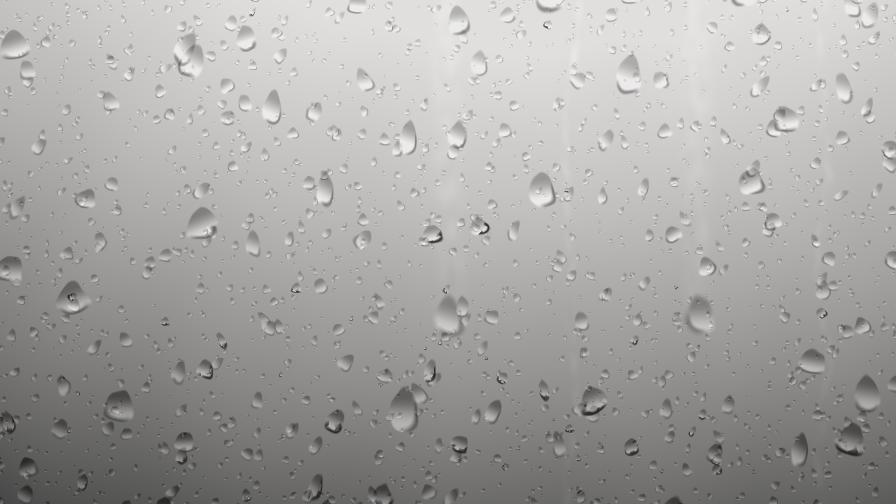
Give the GLSL for this texture, as a WebGL 1 fragment shader.

```glsl
precision highp float;
// Raindrops and faint water trails on a grey, misted window pane.
uniform vec2 u_resolution;

// Lengths are in canvas heights.
const vec3 GLASS_TINT = vec3(1.0, 0.992, 0.985);
const vec3 INK = vec3(0.07, 0.065, 0.06);
const float TOP_LIGHT = 0.878;
const float FALLOFF_LINEAR = 0.29;
const float FALLOFF_SQUARE = 0.20;
const float SIDE_SHADE = 0.40;
const float BRIGHT_CENTER = 0.6;
const float MIST = 0.018;
const float LARGE_RADIUS = 0.0255;
const float MEDIUM_RADIUS = 0.0125;
const float SMALL_RADIUS = 0.0068;
const float TINY_RADIUS = 0.0036;
const float TRAIL_LIGHT = 0.026;

vec4 hash4(vec2 p) {
  vec4 q = fract(p.xyxy * vec4(0.1031, 0.1030, 0.0973, 0.1099));
  q += dot(q, q.wzxy + 33.33);
  return fract((q.xxyz + q.yzzw) * q.zywx);
}

float cornerSlope(vec2 cell, vec2 offset) {
  float angle = 6.2832 * hash4(cell).x;
  return dot(vec2(cos(angle), sin(angle)), offset);
}

float gradientNoise(vec2 p) {
  vec2 i = floor(p), f = p - i;
  vec2 u = f * f * f * (f * (f * 6.0 - 15.0) + 10.0);
  vec2 e = vec2(1.0, 0.0);
  float low = mix(cornerSlope(i, f), cornerSlope(i + e, f - e), u.x);
  float high = mix(cornerSlope(i + e.yx, f - e.yx), cornerSlope(i + 1.0, f - 1.0), u.x);
  return mix(low, high, u.y);
}

vec3 misted(vec2 p, float aspect) {
  float depth = 1.0 - p.y;
  float side = p.x / aspect - BRIGHT_CENTER;
  float light = TOP_LIGHT - FALLOFF_LINEAR * depth - FALLOFF_SQUARE * depth * depth;
  light += SIDE_SHADE * (0.085 - side * side);
  light += MIST * gradientNoise(p * vec2(5.0, 3.0));
  return GLASS_TINT * min(light, 0.88);
}

// One egg-shaped drop: dim above, bright below, with a dark lower crescent.
void drawDrop(inout vec3 color, vec2 offset, float radius, vec4 rnd,
              float tilt, float stretch, float contrast, float inkiness, float blur) {
  vec2 q = offset / radius;
  if (dot(q, q) > 12.0) return;
  float c = cos(tilt), s = sin(tilt);
  q = vec2(c * q.x - s * q.y, s * q.x + c * q.y);
  q.y /= stretch;
  q.x *= 1.0 + 0.28 * clamp(q.y, -1.0, 1.2);
  vec2 seed = rnd.xy * 60.0;
  float size = length(q) + 0.32 * gradientNoise(q * 0.85 + seed);
  float soft = blur + 0.7 / (u_resolution.y * radius);
  float mask = 1.0 - smoothstep(1.0 - soft, 1.0 + soft, size);

  float below = smoothstep(0.7, -0.8, q.y + 0.5 * q.x * (rnd.z - 0.5));
  vec3 body = color + contrast * mix(-0.17, 0.17, below);
  vec2 rimSide = normalize(vec2(1.5 * rnd.w - 0.6, -0.75));
  float facing = dot(q, rimSide) / max(length(q), 0.01);
  float rim = smoothstep(0.66, 1.0, size) * smoothstep(0.3, 0.95, facing);
  body *= 1.0 - rim * contrast * 0.5;
  float blotch = smoothstep(0.0, 0.2, gradientNoise(q * 1.7 + seed.yx))
               * smoothstep(0.3, 0.8, size);
  float ink = inkiness * max(0.8 * blotch, rim) * smoothstep(-0.3, 0.6, facing);
  body = mix(body, INK, ink);
  color = mix(color, min(body, 0.92), mask);
}

// Scatters drops over a jittered grid.
void scatter(inout vec3 color, vec2 p, float cell, float radius, float chance,
             float contrast, float slant, float inkChance, float seed) {
  vec2 home = floor(p / cell);
  for (int y = -1; y <= 1; y++) {
    for (int x = -1; x <= 1; x++) {
      vec2 id = home + vec2(float(x), float(y));
      vec4 place = hash4(id + seed);
      vec4 form = hash4(id + seed + 71.7);
      if (place.z > chance) continue;
      vec2 center = (id + place.xy) * cell;
      float r = radius * mix(0.6, 1.2, form.x * form.x);
      float tilt = slant * (form.y - 0.38);
      float stretch = mix(1.0, 2.1, form.z * form.z);
      float low = clamp(1.0 - center.y, 0.0, 1.0);
      float inkiness = 0.9 * step(place.w, inkChance * (0.1 + low * low * low));
      drawDrop(color, p - center, r, form, tilt, stretch, contrast, inkiness, 0.05);
    }
  }
}

// Alternates broad trails ending in a blurred drop with thin wavy ones.
void drawTrails(inout vec3 color, vec2 p, float aspect) {
  for (int i = 0; i < 4; i++) {
    float n = float(i);
    float thin = mod(n, 2.0);
    float x = aspect * (0.5 + 0.14 * n);
    float foot = mix(0.375, -0.1, thin);
    float wave = gradientNoise(vec2(n * 7.3, p.y * 5.0)) * mix(0.012, 0.04, thin)
               + 0.012 * gradientNoise(vec2(n * 3.1, p.y * 24.0));
    float width = mix(0.045, 0.014, thin);
    float d = abs(p.x - x - wave) / width;
    float patchy = 0.6 + 1.5 * gradientNoise(vec2(p.x * 34.0, p.y * 22.0 + n));
    float streak = (1.0 - smoothstep(0.0, 1.0, d)) * smoothstep(foot, foot + 0.06, p.y);
    color += TRAIL_LIGHT * streak * patchy;
    if (thin < 0.5) {
      drawDrop(color, p - vec2(x, foot), 0.027, hash4(vec2(n, 5.0)), 0.0, 1.4, 0.95, 0.0, 0.2);
    }
  }
}

void main() {
  float aspect = u_resolution.x / u_resolution.y;
  vec2 p = gl_FragCoord.xy / u_resolution.y;
  vec3 color = misted(p, aspect);
  drawTrails(color, p, aspect);
  scatter(color, p, 0.021, TINY_RADIUS, 0.26, 0.75, 1.4, 0.05, 11.0);
  scatter(color, p, 0.041, SMALL_RADIUS, 0.52, 0.75, 1.8, 0.08, 37.0);
  scatter(color, p, 0.078, MEDIUM_RADIUS, 0.66, 0.9, 1.4, 0.25, 53.0);
  scatter(color, p, 0.150, LARGE_RADIUS, 0.56, 1.1, 0.9, 0.6, 97.0);
  gl_FragColor = vec4(clamp(color, 0.0, 1.0), 1.0);
}
```
